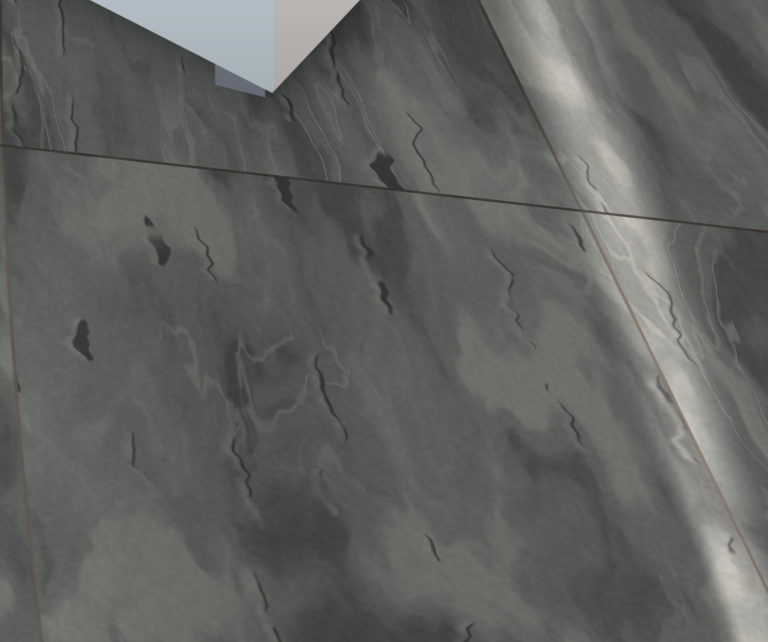
A Shadertoy shader for this texture:

```glsl
// Grey veined stone floor tiles in perspective, with a band of sunlight and a pale furniture corner.
#define TILE_SIZE vec2(0.95, 0.85)
#define CRACK_CELL vec2(0.12, 0.17)
#define CRACK_RATE 0.55
#define GROUT_WIDTH 0.0024
#define STONE_DARK vec3(0.265, 0.275, 0.27)
#define STONE_MID vec3(0.35, 0.36, 0.35)
#define STONE_PALE vec3(0.45, 0.455, 0.435)
#define CRACK_COLOR vec3(0.185, 0.19, 0.19)
#define GROUT_COLOR vec3(0.37, 0.335, 0.31)
#define SUN_COLOR vec3(0.10, 0.08, 0.075)
#define FACE_COOL vec3(0.69, 0.73, 0.76)
#define FACE_WARM vec3(0.71, 0.70, 0.69)

float hash(vec2 p) {
    return fract(sin(dot(p, vec2(12.99, 78.23))) * 43758.5);
}

float noise(vec2 p) {
    vec2 i = floor(p), f = fract(p);
    f = f * f * (3.0 - 2.0 * f);
    return mix(mix(hash(i), hash(i + vec2(1, 0)), f.x),
               mix(hash(i + vec2(0, 1)), hash(i + vec2(1, 1)), f.x), f.y);
}

float fbm(vec2 p) {
    float sum = 0.0, amp = 0.5;
    for (int i = 0; i < 5; i++) {
        sum += amp * noise(p);
        p = mat2(1.6, 0.9, -0.9, 1.6) * p + 3.7;
        amp *= 0.5;
    }
    return sum / 0.97;
}

// Short wandering fissures: x = dark core, y = pale lip beside it
vec2 cracks(vec2 p, float aa) {
    vec2 mask = vec2(0.0);
    vec2 home = floor(p / CRACK_CELL);
    for (int j = -1; j <= 1; j++)
    for (int i = -1; i <= 1; i++) {
        vec2 cell = home + vec2(i, j);
        if (hash(cell + 0.3) > CRACK_RATE) continue;
        float seed = hash(cell + 5.1), size = hash(cell + 9.7);
        vec2 d = p - (cell + 0.2 + 0.6 * vec2(seed, hash(cell + 2.4))) * CRACK_CELL;
        float taper = 1.0 - pow(d.y / mix(0.018, 0.088, size), 2.0);
        if (taper < 0.0) continue;
        float bend = 0.035 * (noise(vec2(d.y * 24.0, seed * 90.0)) - 0.5)
                   + 0.012 * (noise(vec2(d.y * 85.0, seed * 50.0)) - 0.5);
        float x = d.x - bend;
        float rough = noise(p * vec2(50.0, 85.0));
        float width = mix(0.001, 0.021, pow(seed, 5.0)) * taper * (0.35 + rough);
        float core = 1.0 - smoothstep(-aa, aa + 0.002, abs(x) - width);
        float broken = smoothstep(0.2, 0.5, noise(p * vec2(25.0, 45.0) + seed * 9.0));
        float lip = exp(-pow((x + width + 0.007) / 0.007, 2.0));
        mask = max(mask, vec2(core * broken, lip * (0.3 + 0.7 * rough)) * smoothstep(0.0, 0.35, taper));
    }
    return mask;
}

vec3 stone(vec2 p, float aa) {
    // Marbled clouds, drawn out along the tile
    vec2 q = p * vec2(7.0, 3.6);
    vec2 warp = vec2(fbm(q), fbm(q + 17.3)) - 0.5;
    float cloud = fbm(q * 1.3 + 3.2 * warp);
    vec3 col = mix(STONE_DARK, STONE_MID, smoothstep(0.26, 0.49, cloud));
    col = mix(col, STONE_PALE, 0.75 * smoothstep(0.51, 0.72, cloud));
    // Thin pale wisps
    float ridge = abs(fbm(q * vec2(2.1, 1.5) + 4.0 * warp + 31.0) - 0.5);
    float patchy = smoothstep(0.45, 0.7, noise(q * 0.9 + 8.0));
    col = mix(col, STONE_PALE, 0.6 * patchy * (1.0 - smoothstep(0.0, 0.045, ridge)));
    // Fissures and grain
    vec2 c = cracks(p, aa);
    col = mix(col, STONE_PALE, 0.65 * c.y);
    col = mix(col, CRACK_COLOR, 0.85 * c.x);
    return col + 0.025 * (noise(p * 190.0) - 0.5);
}

void mainImage(out vec4 fragColor, in vec2 fragCoord) {
    vec2 p = fragCoord / iResolution.y;
    float aa = 1.0 / iResolution.y;

    // Perspective tile grid between two converging joints
    float leftJoint = 0.065 - 0.125 * p.y + 0.06 * p.y * p.y;
    float span = 1.235 - 0.49 * p.y - leftJoint;
    vec2 grid = vec2((p.x - leftJoint) / span, (p.y - 0.774 + 0.113 * p.x) / TILE_SIZE.y);
    vec2 tile = floor(grid);
    vec2 offset = 17.0 * vec2(hash(tile + 3.0), hash(tile + 8.0));
    vec3 col = stone(grid * TILE_SIZE + offset, aa);
    col *= 0.96 + 0.08 * hash(tile + 6.0);
    col *= 0.90 + 0.2 * noise(p * 2.6 + 4.0);

    // Joints: brownish down the floor, darker and thinner across
    vec2 joint = abs(grid - round(grid)) * vec2(span * 0.91, TILE_SIZE.y);
    vec2 line = 1.0 - smoothstep(GROUT_WIDTH - aa, GROUT_WIDTH + aa, joint * vec2(1.0, 1.25));
    float worn = 0.65 + 0.35 * noise(p * 45.0);
    col = mix(col, GROUT_COLOR * mix(1.0, 0.6, smoothstep(0.65, 0.9, p.y)), line.x * worn);
    col = mix(col, GROUT_COLOR * 0.55, line.y * worn);

    // Sunlight band with soft sides
    float across = p.x - 1.174 + 0.325 * p.y;
    float soft = mix(0.03, 0.07, smoothstep(0.05, 0.45, p.y));
    float sun = smoothstep(-0.015 - soft, -0.01, across) * (1.0 - smoothstep(0.01, 0.095, across));
    sun *= 0.8 + 0.2 * noise(p * 9.0);
    vec3 lit = col * 1.6 + SUN_COLOR;
    col = mix(col, mix(lit, col * 1.25, 0.6 * max(line.x, line.y)), sun);

    // Furniture corner: contact shadow, foot, two faces
    float body = max((1.0 - 0.51 * (p.x - 0.14) - p.y) / 1.12,
                     (0.855 + 1.06 * (p.x - 0.424) - p.y) / 1.46);
    col *= 1.0 - 0.32 * exp(-max(body, 0.0) / 0.045);
    float foot = max(abs(p.x - 0.374) - 0.039, 0.868 - 0.25 * (p.x - 0.335) - p.y);
    col = mix(col, vec3(0.40, 0.42, 0.46), 1.0 - smoothstep(-aa, aa, foot));
    vec3 face = mix(FACE_COOL, FACE_WARM, smoothstep(-aa, aa, p.x - 0.427));
    face *= 0.94 + 0.5 * (p.y - 0.85);
    col = mix(col, face, 1.0 - smoothstep(-aa, aa, body));

    fragColor = vec4(col, 1.0);
}
```
